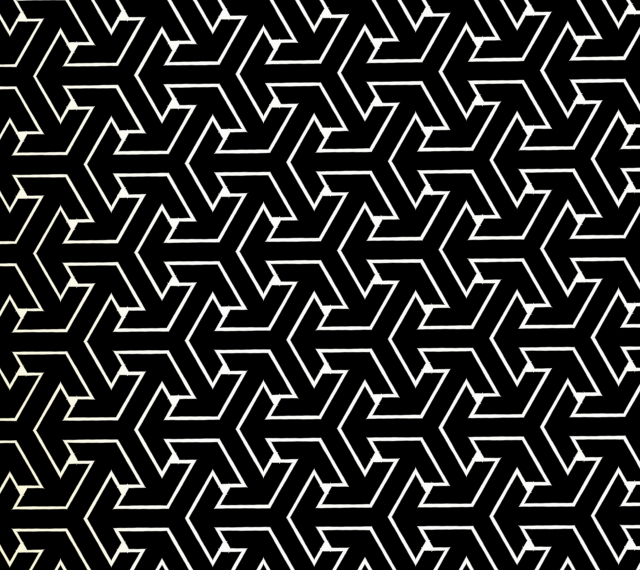
Reproduce this pattern procedurally as a Shadertoy shader.

```glsl
// Interlocking three-armed arrows in white outline on black.
// A triangular lattice is folded by its mirrors to one sector; there, three
// mitred arrow edges spin around a small filled triangle.

// Offset from the nearest point of a unit triangular lattice.
vec2 latticeCell(vec2 p) {
    vec2 s = vec2(1.0, sqrt(3.0));
    vec2 a = mod(p + 0.5 * s, s) - 0.5 * s;
    vec2 b = mod(p, s) - 0.5 * s;
    return dot(a, a) < dot(b, b) ? a : b;
}

// Fold the three mirrors through the cell centre into the sector 120..180 degrees.
vec2 foldSector(vec2 q) {
    vec2 mirror = vec2(-0.8660254, -0.5);
    q.y = abs(q.y);
    q -= 2.0 * min(dot(q, mirror), 0.0) * mirror;
    return vec2(q.x, abs(q.y));
}

// Distance to the centre line of the arrow outlines, negative in the triangles.
float arrowOutline(vec2 p) {
    vec2 r = foldSector(latticeCell(p)) - vec2(-0.5, 0.288675);
    mat2 turn = mat2(-0.5, 0.8660254, -0.8660254, -0.5);
    float lines = 1e3, triangle = -1e3;
    for (int i = 0; i < 3; i++) {
        float barb = dot(r, vec2(0.8660254, -0.5)) - 0.026;
        float along = dot(r, vec2(0.5, 0.8660254));
        // Shaft edge and barb meet in a sharp corner; the barb stops at the triangle.
        float wedge = abs(max(-0.18 - r.y, -barb));
        lines = min(lines, max(wedge, min(along - 0.045, r.y + 0.1)));
        triangle = max(triangle, barb);
        r = turn * r;
    }
    return min(lines, triangle);
}

// Layered sines for slightly uneven ink edges.
float inkWobble(vec2 p) {
    return sin(p.x * 61.0 + 2.0 * sin(p.y * 47.0))
         + 0.6 * sin(p.x * 173.0 - p.y * 131.0)
         + 0.5 * sin(p.x * 397.0 + 3.0 * sin(p.y * 211.0));
}

void mainImage(out vec4 fragColor, in vec2 fragCoord) {
    vec2 p = fragCoord / iResolution.y;
    float pitch = 0.178;

    // Slight tilt that grows upward, and a small vertical stretch.
    vec2 q = p - vec2(0.5724, 0.5602);
    q.y -= q.x * (0.005 + 0.008 * p.y);
    q /= pitch * vec2(1.0, 1.0115);

    // Lines thin out a little toward the left edge.
    float halfWidth = mix(0.0135, 0.0172, smoothstep(0.0, 0.3, p.x));
    float edge = arrowOutline(q) - halfWidth - 0.0009 * inkWobble(p);
    float pixel = 1.0 / (iResolution.y * pitch);
    float ink = 1.0 - smoothstep(-0.9 * pixel, 0.9 * pixel, edge);

    // White, faintly cream at the lower left.
    float cream = (1.0 - smoothstep(0.0, 0.35, p.x)) * (1.0 - 0.6 * p.y);
    vec3 white = mix(vec3(0.985, 0.985, 0.975), vec3(0.98, 0.97, 0.85), cream);
    fragColor = vec4(white * ink, 1.0);
}
```
